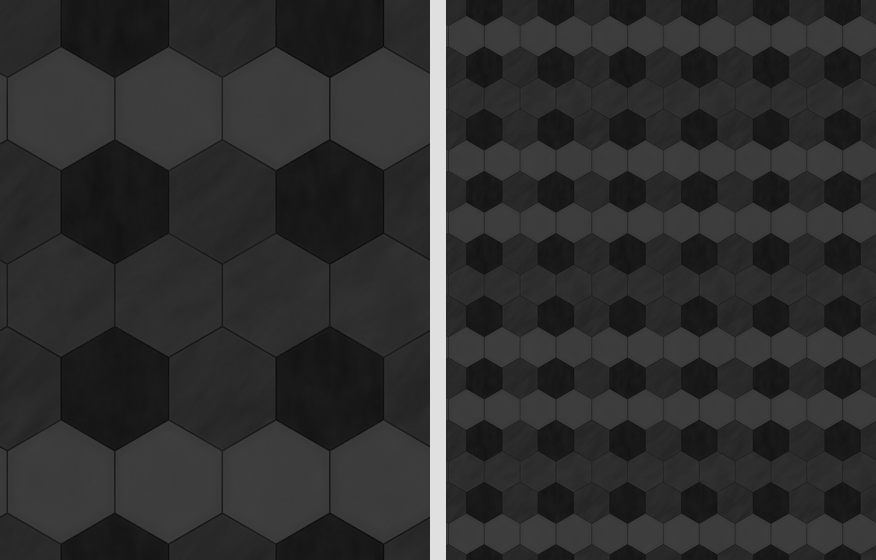
Left, the tile; right, the same tile 3 across and 3 down.
Give the GLSL for this pattern, as a WebGL 2 fragment shader.

```glsl
#version 300 es
precision highp float;
// Charcoal hexagon tiles in light, middle and dark rows, with mottled stone wear.
uniform vec2 u_resolution;
out vec4 fragColor;

const vec2 REPEATS = vec2(4.0, 6.0);         // tiles across, rows down
const float ROW = 0.8660254;                 // row pitch in tile widths
const vec2 OFFSET = vec2(0.068, -0.142);     // centre of the first tile
const float GROUT_HALF = 0.007;
const vec3 LIGHT = vec3(0.238);
const vec3 MIDDLE = vec3(0.180);
const vec3 MIDDLE_DEEP = vec3(0.161);
const vec3 DARK = vec3(0.093);

// Integer hash of a lattice point and a seed, 0 to 1
float hash(vec2 p, float seed) {
  uvec3 v = uvec3(ivec3(vec3(p, seed)));
  uint h = v.x * 1597u + v.y * 51749u + v.z * 91493u + 7919u;
  h = (h ^ (h >> 16u)) * 73244475u;
  h = (h ^ (h >> 15u)) * 73244475u;
  h ^= h >> 16u;
  return float(h & 65535u) / 65535.0;
}

// Value noise that wraps after period cells
float wrapNoise(vec2 p, vec2 period, float seed) {
  vec2 cell = floor(p), f = fract(p);
  f = f * f * (3.0 - 2.0 * f);
  vec2 a = mod(cell, period), b = mod(cell + 1.0, period);
  return mix(mix(hash(a, seed), hash(vec2(b.x, a.y), seed), f.x),
             mix(hash(vec2(a.x, b.y), seed), hash(b, seed), f.x), f.y);
}

// Layered wrapping noise, centred on zero
float mottle(vec2 uv, vec2 period, float seed) {
  float sum = 0.0, weight = 0.5;
  for (int i = 0; i < 4; i++) {
    sum += weight * (wrapNoise(uv * period, period, seed) - 0.5);
    period *= 2.0;
    weight *= 0.58;
    seed += 17.0;
  }
  return sum;
}

// Centre of the nearest tile, as column and row
vec2 nearestTile(vec2 p) {
  vec2 pitch = vec2(1.0, 2.0 * ROW), shift = vec2(0.5, ROW);
  vec2 even = round(p / pitch) * pitch;
  vec2 odd = round((p - shift) / pitch) * pitch + shift;
  vec2 d0 = p - even, d1 = p - odd;
  vec2 centre = dot(d0, d0) < dot(d1, d1) ? even : odd;
  return vec2(centre.x, round(centre.y / ROW));
}

// Distance inward from the edge of a pointed-top hexagon of width one
float hexInset(vec2 p) {
  p = abs(p);
  return 0.5 - max(p.x, dot(p, vec2(0.5, ROW)));
}

// Tile colour with the wear of its kind
vec3 tileColour(vec2 tile, vec2 uv, float inset) {
  float row = mod(tile.y, REPEATS.y);
  float column = mod(floor(tile.x + 0.01), REPEATS.x);
  float seed = row * 13.0 + column * 5.0 + 1.0;
  float tone = 0.006 * (hash(vec2(column, row), 3.0) - 0.5);
  vec2 slanted = vec2(uv.x - uv.y, uv.y);
  if (mod(row, 2.0) < 0.5) {
    if (mod(column, 2.0) > 0.5) {
      float streaks = mottle(uv, vec2(40.0, 14.0), seed);
      float stains = mottle(uv, vec2(18.0, 22.0), seed + 40.0);
      return DARK + tone + 0.026 * streaks + 0.034 * stains;
    }
    return MIDDLE_DEEP + tone + 0.050 * mottle(slanted, vec2(20.0, 15.0), seed);
  }
  if (row == 3.0)
    return MIDDLE + tone + 0.042 * mottle(slanted, vec2(16.0, 18.0), seed);
  float rim = 1.0 - smoothstep(0.0, 0.12, inset);
  return LIGHT + tone - 0.014 * rim + 0.016 * mottle(uv, vec2(12.0, 14.0), seed);
}

void main() {
  vec2 uv = gl_FragCoord.xy / u_resolution;
  vec2 p = uv * REPEATS * vec2(1.0, ROW) - OFFSET;
  float pixel = REPEATS.x / u_resolution.x;

  vec2 tile = nearestTile(p);
  float inset = hexInset(p - tile * vec2(1.0, ROW));
  vec3 colour = tileColour(tile, uv, inset);

  // Soft bevel beside the joint
  float bevel = smoothstep(0.006, 0.016, inset) * (1.0 - smoothstep(0.016, 0.034, inset));
  colour += 0.007 * bevel;

  // Dark joint, uneven in depth
  float depth = 0.46 + 0.3 * wrapNoise(uv * vec2(8.0, 10.0), vec2(8.0, 10.0), 5.0);
  float joint = 1.0 - smoothstep(GROUT_HALF - 0.5 * pixel, GROUT_HALF + 0.5 * pixel, inset);
  colour = mix(colour, min(colour, vec3(0.16)) * (1.15 - depth), joint * 0.85);

  // Fine grain
  vec2 grain = vec2(197.0, 256.0);
  colour += 0.005 * (wrapNoise(uv * grain, grain, 9.0) - 0.5);
  fragColor = vec4(colour, 1.0);
}
```
